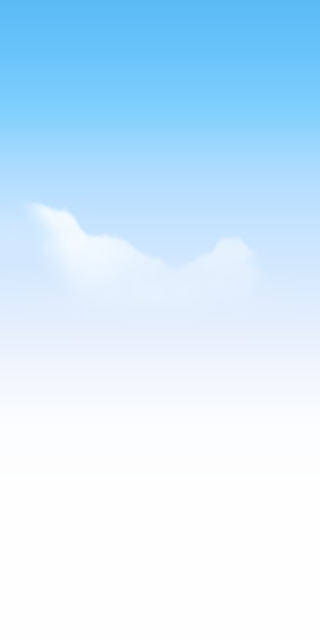
This background is drawn by a WebGL 2 fragment shader. Its source:

```glsl
#version 300 es
precision highp float;
// A bright sky fading from blue at the top to white at the bottom, with one
// soft cloud bank. The sky is a chain of blended colour stops; the cloud is
// a stepped ridge line roughened by gradient noise and faded below.

uniform vec2 u_resolution;
out vec4 fragColor;

const vec3 CLOUD_WHITE = vec3(0.985, 0.995, 1.0);

vec2 hashGradient(vec2 cell) {
    vec2 h = vec2(dot(cell, vec2(127.1, 311.7)), dot(cell, vec2(269.5, 183.3)));
    return 2.0 * fract(sin(h) * 43758.545) - 1.0;
}

float gradientNoise(vec2 p) {
    vec2 i = floor(p), f = fract(p);
    vec2 u = f * f * f * (f * (f * 6.0 - 15.0) + 10.0);
    vec2 e = vec2(1.0, 0.0);
    float a = dot(hashGradient(i), f);
    float b = dot(hashGradient(i + e.xy), f - e.xy);
    float c = dot(hashGradient(i + e.yx), f - e.yx);
    float d = dot(hashGradient(i + e.xx), f - e.xx);
    return mix(mix(a, b, u.x), mix(c, d, u.x), u.y);
}

float fbm(vec2 p, int octaves) {
    float sum = 0.0, amplitude = 0.5;
    for (int i = 0; i < octaves; i++) {
        sum += amplitude * gradientNoise(p);
        p = p * 2.03 + 17.0;
        amplitude *= 0.5;
    }
    return sum;
}

// Blends towards a colour between two heights
vec3 blendStop(vec3 base, vec3 next, float from, float to, float t) {
    return mix(base, next, clamp((t - from) / (to - from), 0.0, 1.0));
}

// t runs from 0 at the top to 1 at the bottom
vec3 skyColor(float t) {
    vec3 c = vec3(0.36, 0.73, 0.96);
    c = blendStop(c, vec3(0.41, 0.765, 0.98), 0.0, 0.08, t);
    c = blendStop(c, vec3(0.49, 0.81, 0.99), 0.08, 0.165, t);
    c = blendStop(c, vec3(0.70, 0.865, 0.995), 0.165, 0.275, t);
    c = blendStop(c, vec3(0.80, 0.90, 0.995), 0.275, 0.38, t);
    c = blendStop(c, vec3(0.91, 0.94, 0.99), 0.38, 0.525, t);
    c = blendStop(c, vec3(0.985, 0.99, 1.0), 0.525, 0.66, t);
    return blendStop(c, vec3(0.995), 0.66, 0.76, t);
}

// Depth of the cloud top below the upper edge, in canvas widths
float ridgeDepth(float x) {
    float d = 0.625;
    d += 0.023 * smoothstep(0.11, 0.17, x);
    d += 0.082 * smoothstep(0.20, 0.285, x);
    d += 0.067 * smoothstep(0.35, 0.48, x);
    d += 0.036 * smoothstep(0.49, 0.54, x);
    d -= 0.050 * smoothstep(0.55, 0.65, x);
    d -= 0.046 * smoothstep(0.65, 0.70, x);
    return d + 0.035 * smoothstep(0.74, 0.79, x);
}

// p.x runs rightwards and p.y downwards, both in canvas widths
float cloudOpacity(vec2 p) {
    // Rounded outline
    float billow = 0.022 * fbm(p * 22.0, 3) + 0.008 * abs(gradientNoise(p * 38.0));
    float below = p.y - ridgeDepth(p.x) + billow;
    float body = smoothstep(-0.004, 0.024, below);

    // Soft sides and base
    float wisp = 0.07 * fbm(p * 9.0 + 4.0, 3);
    float left = smoothstep(0.03, 0.16, p.x - 0.45 * (p.y - 0.62) + wisp);
    float right = 1.0 - smoothstep(0.76, 0.83, p.x + wisp);
    float base = 1.0 - smoothstep(0.76, 1.0, p.y + wisp);

    // The left mass is brighter than the rest
    float strength = mix(0.80, 0.48, smoothstep(0.22, 0.52, p.x));
    float shading = 1.0 + 0.35 * fbm(p * 12.0 + 9.0, 4);
    return clamp(body * left * right * base * strength * shading, 0.0, 1.0);
}

// Faint mist around a centre
float mist(vec2 p, vec2 center, vec2 radius) {
    vec2 q = (p - center) / radius;
    return exp(-dot(q, q));
}

void main() {
    vec2 uv = gl_FragCoord.xy / u_resolution;
    float t = 1.0 - uv.y;
    vec2 p = vec2(uv.x, t * 2.0);

    vec3 color = skyColor(t);
    color = mix(color, CLOUD_WHITE, 0.15 * mist(p, vec2(0.04, 0.72), vec2(0.14, 0.07)));
    color = mix(color, CLOUD_WHITE, 0.18 * mist(p, vec2(0.50, 0.92), vec2(0.28, 0.07)));
    color = mix(color, CLOUD_WHITE, cloudOpacity(p));
    fragColor = vec4(color, 1.0);
}
```
